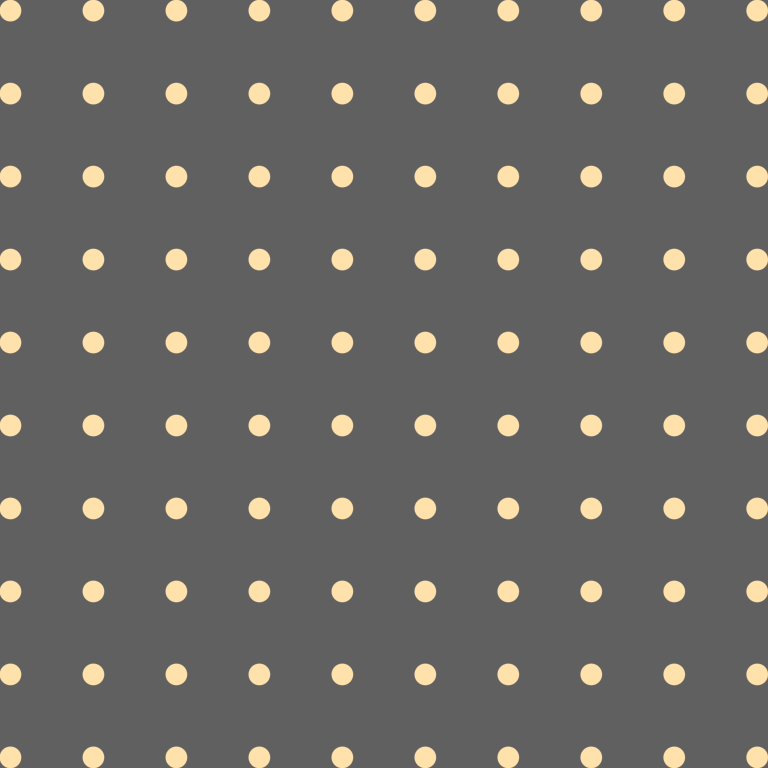
Write a three.js fragment shader that draws this pattern.

```glsl
#define DOT_SPACING 0.10804
#define DOT_RADIUS 0.0141
#define FIRST_DOT vec2(0.0136, 0.0138)
#define GROUND_COLOR vec3(0.378, 0.378, 0.378)
#define DOT_COLOR vec3(1.0, 0.882, 0.669)

varying vec2 vUv;

// Signed distance to the nearest dot of a square grid
float dotGridDistance(vec2 point) {
  vec2 cell = (point - FIRST_DOT) / DOT_SPACING;
  vec2 offset = (fract(cell + 0.5) - 0.5) * DOT_SPACING;
  return length(offset) - DOT_RADIUS;
}

void main() {
  // Edge softness spans about one and a half screen samples
  float softness = 0.75 * fwidth(vUv.x);
  float coverage = 1.0 - smoothstep(-softness, softness, dotGridDistance(vUv));

  gl_FragColor = vec4(mix(GROUND_COLOR, DOT_COLOR, coverage), 1.0);
}
```
